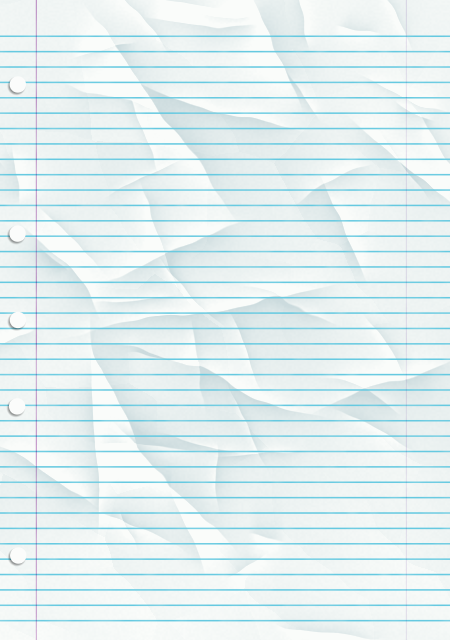
Reproduce this texture procedurally as a WebGL 1 fragment shader.

```glsl
precision highp float;
uniform vec2 u_resolution;

float hash(vec2 p) {
  return fract(sin(dot(p, vec2(127.1, 311.7))) * 43758.5);
}

vec2 hash2(vec2 p) {
  return vec2(hash(p), hash(p + 37.4));
}

float noise(vec2 p) {
  vec2 i = floor(p), f = fract(p);
  f = f * f * (3.0 - 2.0 * f);
  return mix(mix(hash(i), hash(i + vec2(1.0, 0.0)), f.x),
             mix(hash(i + vec2(0.0, 1.0)), hash(i + 1.0), f.x), f.y);
}

// Fold from a to b: shaded on its left, lit on its right
float crease(vec2 p, vec2 a, vec2 b, float width) {
  float len = length(b - a);
  vec2 dir = (b - a) / len, q = p - a;
  float along = dot(q, dir) / len;
  float side = dir.x * q.y - dir.y * q.x;
  float fade = smoothstep(0.0, 0.3, along) * (1.0 - smoothstep(0.6, 1.0, along));
  float edge = smoothstep(-0.0015, 0.0015, side);
  return fade * mix(-0.55, 0.6, edge) * exp(-abs(side) / width);
}

// Tilted flat patches between folds
float facets(vec2 p) {
  vec2 cell = floor(p), nearest = vec2(0.0), id = vec2(0.0);
  float best = 9.0;
  for (int j = -1; j <= 1; j++) {
    for (int i = -1; i <= 1; i++) {
      vec2 c = cell + vec2(float(i), float(j));
      vec2 d = p - c - hash2(c);
      if (dot(d, d) < best) {
        best = dot(d, d);
        nearest = d;
        id = c;
      }
    }
  }
  return dot(nearest, hash2(id + 5.3) - 0.5);
}

float crumple(vec2 p) {
  vec2 q = p + 0.03 * (vec2(noise(p * 9.0), noise(p * 9.0 + 40.0)) - 0.5);
  q += 0.006 * (vec2(noise(p * 38.0), noise(p * 38.0 + 70.0)) - 0.5);
  float s = 0.3 * facets(vec2(q.x * 7.0 + q.y * 4.0, q.y * 6.0 - q.x * 2.0));
  // Long folds
  s += crease(q, vec2(0.56, 0.55), vec2(0.08, 0.475), 0.025);
  s += crease(q, vec2(0.13, 0.52), vec2(0.25, 0.22), 0.022);
  s += crease(q, vec2(0.157, 0.14), vec2(0.152, 0.50), 0.018);
  s += crease(q, vec2(0.17, 0.345), vec2(0.38, 0.13), 0.03);
  s += crease(q, vec2(0.53, 0.33), vec2(0.13, 0.48), 0.025);
  s += crease(q, vec2(0.72, 0.45), vec2(0.47, 0.34), 0.025);
  s += crease(q, vec2(0.12, 1.0), vec2(0.39, 0.63), 0.035);
  s += crease(q, vec2(0.48, 0.79), vec2(0.18, 0.87), 0.02);
  s += crease(q, vec2(0.38, 1.02), vec2(0.47, 0.82), 0.03);
  s += crease(q, vec2(0.40, 0.67), vec2(0.12, 0.54), 0.025);
  s += crease(q, vec2(0.74, 0.66), vec2(0.53, 0.83), 0.025);
  s += crease(q, vec2(0.59, 0.54), vec2(0.49, 0.74), 0.02);
  s += crease(q, vec2(0.16, 0.49), vec2(0.02, 0.67), 0.025);
  s += crease(q, vec2(0.16, 0.20), vec2(-0.04, 0.33), 0.025);
  // Short scattered folds
  for (int i = 0; i < 44; i++) {
    vec2 seed = vec2(float(i), 3.7);
    vec2 start = hash2(seed) * vec2(0.74, 1.04);
    float angle = mix(-1.5, 0.5, hash(seed + 11.0));
    float reach = mix(0.07, 0.22, hash(seed + 23.0));
    reach *= hash(seed + 31.0) < 0.5 ? -1.0 : 1.0;
    vec2 end = start + reach * vec2(cos(angle), sin(angle));
    s += 0.75 * crease(q, start, end, mix(0.006, 0.024, hash(seed + 47.0)));
  }
  return s;
}

// Antialiased stroke at distance d
float stroke(float d, float halfWidth, float px) {
  return clamp((halfWidth - abs(d)) / px + 0.5, 0.0, 1.0);
}

void main() {
  float px = 1.0 / u_resolution.y;
  vec2 p = gl_FragCoord.xy * px;

  // Crumpled paper with fine grain
  float shade = 0.18 + 0.22 * (noise(p * 5.0) - 0.5) + crumple(p);
  shade += 0.12 * smoothstep(0.5, 0.1, abs(p.y - 0.5));
  shade += 0.09 * (noise(p * 330.0) - 0.5);
  vec3 color = mix(vec3(0.98, 0.988, 0.98), vec3(0.80, 0.86, 0.87), clamp(shade, 0.0, 1.0));

  // 39 ruled lines with uneven ink
  float row = (p.y - 0.0302) / 0.02403;
  float index = clamp(floor(row + 0.5), 0.0, 38.0);
  float ink = 0.8 + 0.3 * noise(vec2(p.x * 60.0, index * 7.3));
  float rule = stroke((row - index) * 0.02403, 0.0012, px) * min(ink, 1.0);
  color = mix(color, vec3(0.40, 0.79, 0.88), rule);

  // Margin, and a faint one showing through on the right
  float wear = 0.65 + 0.35 * noise(vec2(3.0, p.y * 45.0));
  color *= mix(vec3(1.0), vec3(0.78, 0.58, 0.80), stroke(p.x - 0.0568, 0.0009, px) * wear);
  color *= mix(vec3(1.0), vec3(0.91, 0.88, 0.94), stroke(p.x - 0.635, 0.0009, px) * wear);

  // Five punched holes with a lower left shadow
  for (int i = -2; i <= 2; i++) {
    float k = float(i);
    vec2 c = vec2(0.026 + 0.003 * hash(vec2(k, 8.0)), 0.5 + k * (0.086 + 0.049 * abs(k)));
    float shadow = 1.0 - smoothstep(0.010, 0.0155, length(p - c + vec2(0.002, 0.0025)));
    color *= 1.0 - 0.4 * shadow;
    color = mix(color, vec3(0.985, 0.99, 0.985), clamp((0.0128 - length(p - c)) / px + 0.5, 0.0, 1.0));
  }

  gl_FragColor = vec4(color, 1.0);
}
```
